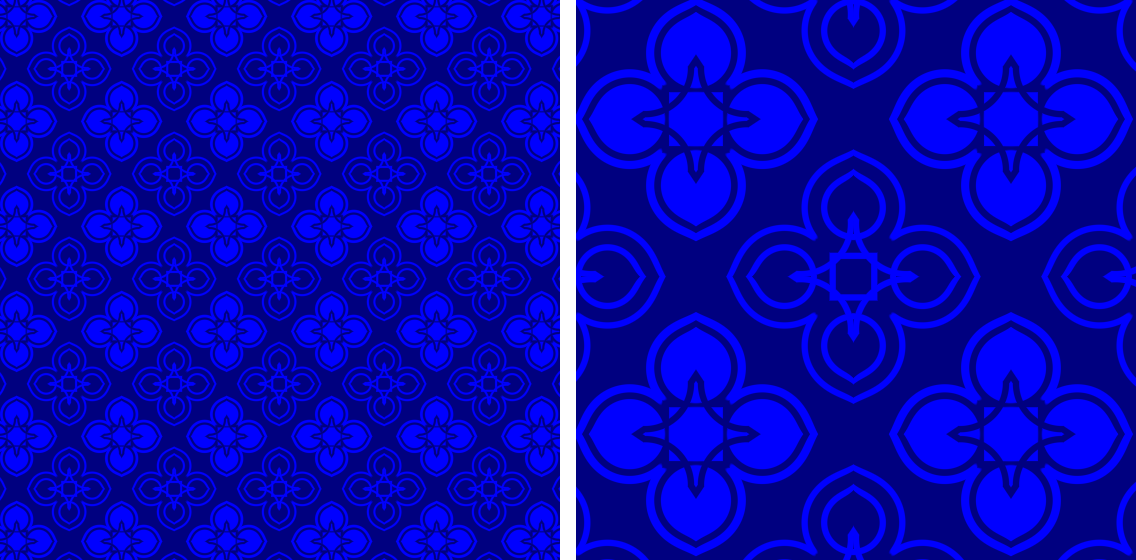
Left, the full canvas; right, a detail of the centre.
Write a Shadertoy shader that draws this pattern.

```glsl
// Damask lattice of alternating solid and outlined quatrefoils in two blues

const vec3 NAVY = vec3(0.0, 0.0, 0.5);
const vec3 BLUE = vec3(0.0, 0.0, 1.0);
const float PERIOD = 0.1875;               // repeat size in canvas units
const vec2 CENTRE = vec2(0.4985, 0.502);   // centre of one outlined motif

// Smoothed union of two distances
float smoothUnion(float a, float b, float k) {
    float h = max(k - abs(a - b), 0.0) / k;
    return min(a, b) - 0.25 * k * h * h;
}

// Four round lobes with ogee tips, joined by a square body
float quatrefoil(vec2 p) {
    p = abs(p);
    p = vec2(min(p.x, p.y), max(p.x, p.y));
    vec2 q = p - vec2(0.0, 0.219);
    float angle = abs(atan(q.x, q.y));
    float lobe = length(q) - 0.165 - 0.02 * exp(-5.0 * angle);
    float body = p.y - 0.138;
    return smoothUnion(lobe, body, 0.02);
}

// Four-pointed star with concave sides
float star(vec2 p, float reach) {
    p = abs(p);
    p = vec2(min(p.x, p.y), max(p.x, p.y));
    float side = 0.160 - length(p - 0.168);
    float tip = (p.y + 1.5 * p.x - reach) / 1.8;
    return max(side, tip);
}

// Coverage of the region where the distance is negative
float fill(float d, float aa) {
    return 1.0 - smoothstep(-aa, aa, d);
}

// Coverage of the band between two distances
float band(float d, float inner, float outer, float aa) {
    return fill(max(d - outer, inner - d), aa);
}

// Position within the nearest repeat, centred on zero
vec2 repeatCell(vec2 p) {
    return fract(p + 0.5) - 0.5;
}

// Two concentric contours around an outlined star
float outlinedMotif(vec2 p, float aa) {
    float d = quatrefoil(p);
    float contours = max(band(d, -0.020, 0.0, aa), band(d, -0.082, -0.062, aa));
    return max(contours, band(star(p, 0.19), -0.010, 0.010, aa));
}

// Solid flower with a dark inset ring and a dark star contour
float solidMotif(vec2 p, float aa) {
    float d = quatrefoil(p);
    float grooves = max(band(d, -0.049, -0.027, aa),
                        band(star(p, 0.18), -0.002, 0.019, aa));
    return fill(d, aa) * (1.0 - grooves);
}

void mainImage(out vec4 fragColor, in vec2 fragCoord) {
    vec2 p = (fragCoord / iResolution.xy - CENTRE) / PERIOD;
    float aa = 0.75 / (min(iResolution.x, iResolution.y) * PERIOD);

    // Solid motifs sit half a repeat away from the outlined ones
    float outlined = outlinedMotif(repeatCell(p), aa);
    float solid = solidMotif(repeatCell(p + 0.5) / 0.96, aa);

    fragColor = vec4(mix(NAVY, BLUE, max(outlined, solid)), 1.0);
}
```
